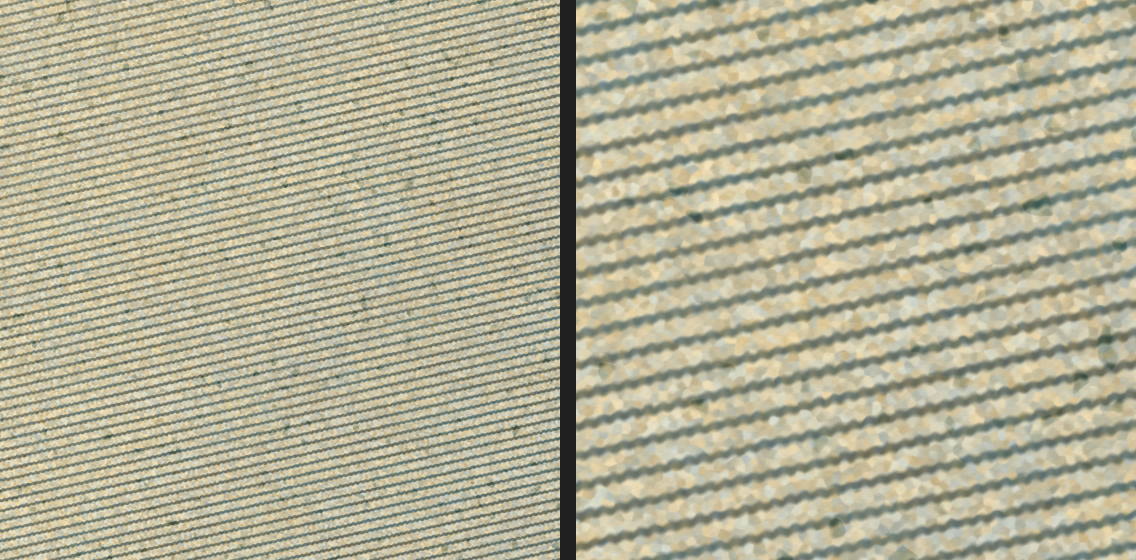
Left, the full canvas; right, a detail of the centre.
A three.js fragment shader for this texture:

```glsl
// Cream twill cloth with fine, slanted grey-teal ribs, coloured grain and soft fading.
varying vec2 vUv;

const float RIBS_DOWN = 55.5;      // ribs along the left edge
const float RIB_SLOPE = 0.22;      // rise per unit across
const float RIB_PHASE = 0.85;
const float LINE_CORE = 0.04;      // half widths, in rib periods
const float LINE_EDGE = 0.25;
const float STITCHES = 112.0;      // yarn steps across
const float STITCH_WOBBLE = 0.035;
const float GRAIN_CELLS = 210.0;
const float GRAIN_LIGHT = 0.17;
const float GRAIN_TINT = 0.15;
const float SPECK_AMOUNT = 0.18;
const vec3 CREAM = vec3(0.83, 0.785, 0.645);
const vec3 PALE = vec3(0.79, 0.78, 0.70);
const vec3 GROOVE = vec3(0.40, 0.41, 0.35);
const vec3 TEAL = vec3(0.36, 0.45, 0.43);

vec3 hash3(vec2 p) {
  vec3 q = vec3(dot(p, vec2(127.1, 311.7)), dot(p, vec2(269.5, 183.3)), dot(p, vec2(419.2, 371.9)));
  return fract(sin(q) * 43758.5);
}

// Soft cellular noise: random cell values blended by distance, centred on zero
vec3 softCells(vec2 p) {
  vec2 cell = floor(p);
  vec3 sum = vec3(0.0);
  float total = 0.0;
  for (int j = -1; j <= 1; j++) {
    for (int i = -1; i <= 1; i++) {
      vec2 id = cell + vec2(float(i), float(j));
      vec2 away = id + hash3(id).xy - p;
      float weight = exp(-7.0 * dot(away, away));
      sum += weight * hash3(id + 57.3);
      total += weight;
    }
  }
  return sum / total - 0.5;
}

// Layered sines for broad fading, roughly -1 to 1
float fading(vec2 p) {
  float a = sin(p.x * 5.0 + 1.7 * sin(p.y * 4.0 + 0.6));
  float b = sin(p.y * 9.0 - p.x * 6.0 + 1.3 * sin(p.x * 7.0));
  float c = sin(p.x * 17.0 + p.y * 13.0 + 2.0 * sin(p.y * 11.0));
  return 0.45 * a + 0.35 * b + 0.2 * c;
}

void main() {
  vec3 grain = softCells(vUv * GRAIN_CELLS);
  vec3 patches = softCells(vUv * vec2(16.0, 24.0));
  float fade = fading(vUv);

  // Ribs, with small steps where the yarns cross
  float rib = (vUv.y - RIB_SLOPE * vUv.x) * RIBS_DOWN - RIB_PHASE;
  float row = floor(rib + 0.5);
  float stitch = sin(6.2832 * (vUv.x * STITCHES + row * 0.37));
  rib += STITCH_WOBBLE * stitch + 0.07 * grain.x;
  float fromLine = abs(fract(rib + 0.5) - 0.5);
  float line = 1.0 - smoothstep(LINE_CORE, LINE_EDGE, fromLine);

  // Grooves deepen to the right and wear thin at the upper left
  float wear = 0.86 + 0.16 * (vUv.x - vUv.y) + 0.05 * fade;
  wear += 0.14 * patches.x + 0.08 * stitch + 0.25 * grain.y;
  line *= clamp(wear, 0.45, 1.0);

  // Cloth between the grooves
  float paleMix = 0.4 + 0.25 * (vUv.x - vUv.y) + 0.7 * patches.y + 0.8 * grain.z;
  vec3 cloth = mix(CREAM, PALE, clamp(paleMix, 0.0, 1.0));
  cloth *= 1.0 - 0.025 * stitch * smoothstep(0.2, 0.5, fromLine);

  float tealMix = 0.4 + 0.35 * (vUv.x - 0.5) + 1.2 * patches.z + 0.8 * grain.x;
  vec3 groove = mix(GROOVE, TEAL, clamp(tealMix, 0.0, 1.0));
  vec3 color = mix(cloth, groove, line);

  // Grain: brightness, then orange against teal
  color += GRAIN_LIGHT * grain.y * (1.0 - 0.4 * line);
  color += GRAIN_TINT * grain.x * vec3(0.6, 0.0, -0.7);

  // Broad shading and a few dark specks
  color *= 1.0 + 0.02 * fade + 0.025 * patches.x - 0.03 * (vUv.x - 0.5);
  vec3 speck = softCells(vUv * 95.0 + 13.0);
  color -= SPECK_AMOUNT * smoothstep(0.36, 0.5, speck.x) * vec3(1.0, 0.8, 0.8);

  gl_FragColor = vec4(clamp(color, 0.0, 1.0), 1.0);
}
```
